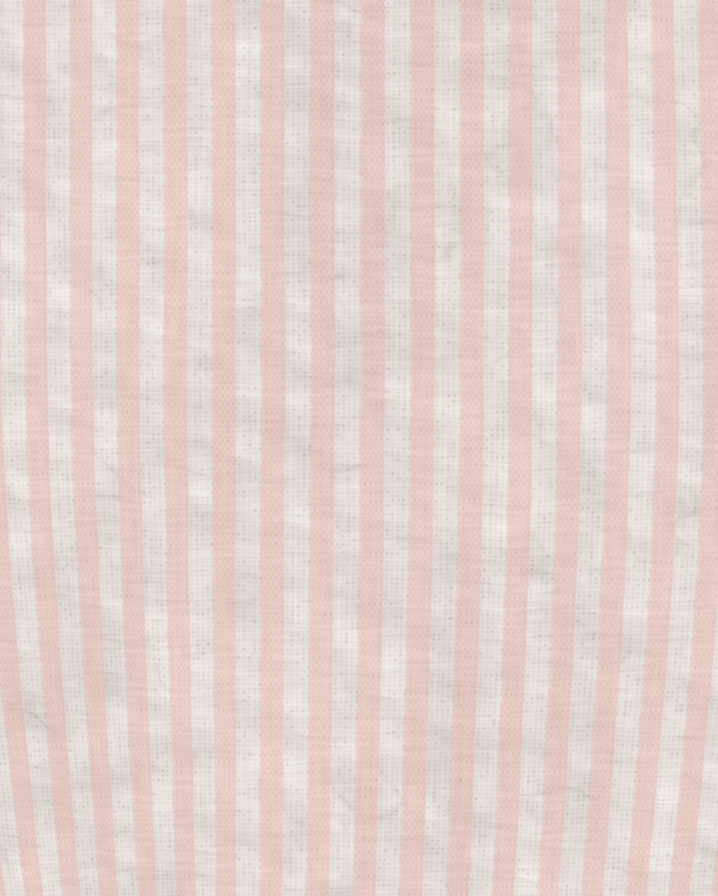
Write a WebGL 1 fragment shader that draws this texture.

```glsl
precision highp float;
// Puckered cotton with soft vertical pink and white stripes, drawn in toward
// the bottom. A smooth warp bends the stripe coordinate, a cell grid along it
// gives the open weave, and slanted gradient noise gives puckers and creases.

uniform vec2 u_resolution;

const float TAU = 6.2831853;
const float STRIPE_PAIRS = 14.95;   // pink and white pairs across the top
const float WHITE_SHARE = 0.51;     // white part of each pair
const float THREADS_PER_PAIR = 9.0;
const float WEFT_ROWS = 205.0;
const vec3 WHITE = vec3(0.902, 0.875, 0.861);
const vec3 PINK = vec3(0.905, 0.797, 0.773);

float hash(vec2 p) {
  p = fract(p * vec2(0.1031, 0.1173));
  p += dot(p, p.yx + 33.33);
  return fract((p.x + p.y) * p.x * 17.0);
}

vec2 gradient(vec2 cell) {
  float angle = TAU * hash(cell + 7.0);
  return vec2(cos(angle), sin(angle));
}

float gradientNoise(vec2 p) {
  vec2 i = floor(p);
  vec2 f = p - i;
  vec2 w = f * f * f * (f * (f * 6.0 - 15.0) + 10.0);
  vec2 e = vec2(1.0, 0.0);
  float bottom = mix(dot(gradient(i), f), dot(gradient(i + e), f - e), w.x);
  float top = mix(dot(gradient(i + e.yx), f - e.yx),
                  dot(gradient(i + 1.0), f - 1.0), w.x);
  return mix(bottom, top, w.y);
}

// Stripe number at uv: uneven spacing, a bulge at right, gathering below
float stripeCoord(vec2 uv) {
  float gather = pow(max(0.61 - uv.y, 0.0) / 0.61, 1.8);
  float pull = 0.21 * max(0.33 - uv.x, 0.0) - 0.067 * max(uv.x - 0.33, 0.0);
  float bulge = 0.009 * smoothstep(0.72, 1.0, uv.x) * sin(0.5 * TAU * uv.y);
  float lean = 0.005 * (1.0 - smoothstep(0.0, 0.25, uv.x)) * (1.0 - uv.y);
  float sway = 0.0015 * gradientNoise(uv * vec2(6.0, 9.0));
  float x = uv.x - pull * gather - bulge - lean + sway;
  return (x + 0.0065 * sin(TAU * x)) * STRIPE_PAIRS;
}

// 1 in the white band, 0 in the pink, with edges softened by blur
float whiteBand(float s, float blur) {
  float d = 0.5 * WHITE_SHARE - abs(fract(s - 0.5 * WHITE_SHARE + 0.5) - 0.5);
  return smoothstep(-blur, blur, d);
}

// Small gaps between threads; only some of them are deep
float weaveHoles(vec2 thread) {
  vec2 cell = floor(thread);
  vec2 f = thread - cell - 0.5;
  float depth = hash(cell);
  return exp(-9.0 * dot(f, f)) * (0.35 + 0.9 * depth * depth * depth);
}

// Tight weave with each row offset by half a thread
float weaveTwill(vec2 thread) {
  float row = floor(thread.y);
  float along = cos(TAU * (thread.x + 0.5 * mod(row, 2.0)));
  return along * sin(0.5 * TAU * fract(thread.y));
}

// Long slubs in the weft and warp
float threadTone(vec2 thread) {
  float weft = gradientNoise(vec2(thread.x * 0.12, thread.y * 0.9));
  float warp = gradientNoise(vec2(thread.x * 0.9 + 40.0, thread.y * 0.08));
  return weft + 0.6 * warp;
}

// Slanted soft ripples that fall to the right
float puckers(vec2 p) {
  float slanted = p.y + 0.28 * p.x;
  float broad = gradientNoise(vec2(p.x * 13.0, slanted * 24.0));
  float fine = gradientNoise(vec2(p.x * 22.0 + 9.0, slanted * 52.0));
  return broad + 0.5 * fine;
}

// Sparse thin shadow lines along the ripples
float creases(vec2 p) {
  float slanted = p.y + 0.25 * p.x;
  float ridge = abs(gradientNoise(vec2(p.x * 9.0 + 3.0, slanted * 19.0)));
  float patches = gradientNoise(p * vec2(11.0, 14.0) + 20.0);
  return (1.0 - smoothstep(0.0, 0.07, ridge)) * smoothstep(0.05, 0.4, patches);
}

void main() {
  vec2 uv = gl_FragCoord.xy / u_resolution;
  vec2 p = vec2(uv.x * 0.8, uv.y);

  // Stripes, with slightly ragged edges from row to row
  float s = stripeCoord(uv);
  float ripple = puckers(p);
  vec2 thread = vec2(s * THREADS_PER_PAIR, uv.y * WEFT_ROWS + 0.8 * ripple);
  float ragged = 0.025 * (hash(vec2(floor(thread.y), floor(s * 2.0))) - 0.5);
  float blur = max(0.035, 0.8 * STRIPE_PAIRS / u_resolution.x);
  float white = whiteBand(s + ragged, blur);
  vec3 color = mix(PINK, WHITE, white);

  // Weave: open in the white bands, tight in the pink
  float shade = -mix(0.035, 0.085, white) * weaveHoles(thread);
  shade += mix(0.016, 0.006, white) * weaveTwill(thread);
  shade += 0.035 * threadTone(thread);

  // Puckers are strongest in white, with broad folds over everything
  shade += mix(0.022, 0.065, white) * ripple;
  shade -= mix(0.018, 0.04, white) * creases(p);
  shade += 0.025 * gradientNoise(p * vec2(3.5, 2.5) + 5.0);

  // Shadows lean a little warm
  color += shade * vec3(0.95, 1.0, 1.03);
  gl_FragColor = vec4(clamp(color, 0.0, 1.0), 1.0);
}
```
